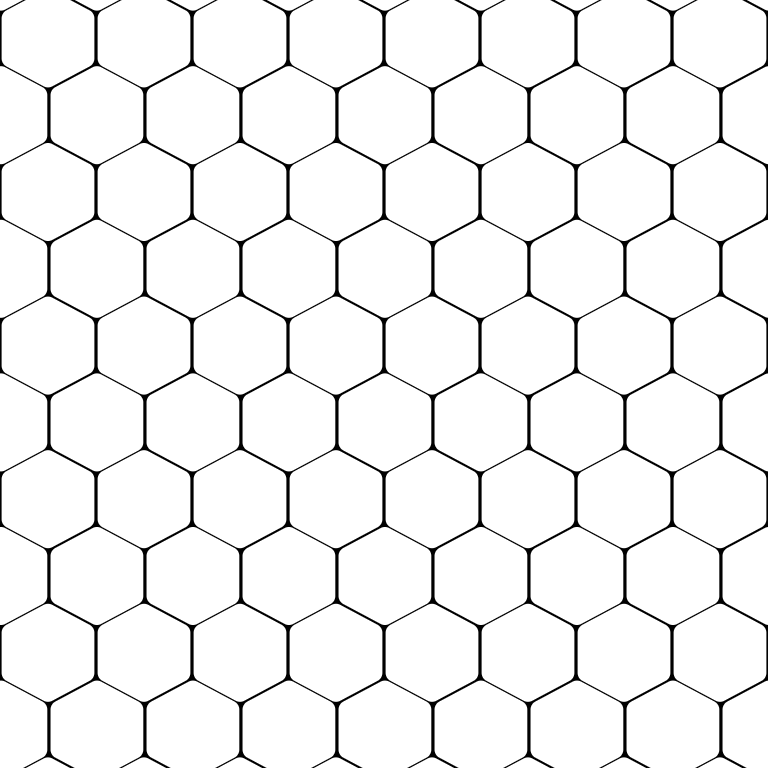
A Shadertoy shader for this pattern:

```glsl
const vec2 REPEATS = vec2(8.0, 5.0);        // hexagons across, row pairs down
const vec2 HALF_GAP = vec2(0.0021, 0.0011); // upright edges, slanted edges
const float CORNER_RADIUS = 0.012;
const float ROW_SHIFT = 0.0012;             // makes slanted lines alternate in weight
const vec3 PAPER = vec3(1.0);
const vec3 INK = vec3(0.005);

float segmentDistance(vec2 p, vec2 a, vec2 b) {
    vec2 ab = b - a;
    float t = clamp(dot(p - a, ab) / dot(ab, ab), 0.0, 1.0);
    return length(p - a - ab * t);
}

// Signed distance to an upright hexagon with rounded corners
float roundedHexagon(vec2 p, vec2 cell, vec2 halfGap, float radius) {
    p = abs(p);
    vec2 normal = normalize(vec2(cell.y / 6.0, cell.x * 0.5));
    float side = cell.x * 0.5 - halfGap.x - radius;
    float slant = normal.y * cell.y / 3.0 - halfGap.y - radius;

    vec2 top = vec2(0.0, slant / normal.y);
    vec2 corner = vec2(side, (slant - normal.x * side) / normal.y);
    float edge = min(segmentDistance(p, top, corner),
                     segmentDistance(p, corner, vec2(side, 0.0)));
    bool inside = max(p.x - side, dot(p, normal) - slant) < 0.0;
    return (inside ? -edge : edge) - radius;
}

// Offset from the nearest cell centre of a wrapped lattice
vec2 latticeOffset(vec2 p, vec2 origin, vec2 cell) {
    return (fract((p - origin) / cell + 0.5) - 0.5) * cell;
}

float honeycomb(vec2 p, vec2 cell) {
    vec2 evenRow = latticeOffset(p, cell * vec2(0.5, 0.75), cell);
    vec2 oddRow = latticeOffset(p, cell * vec2(0.0, 0.25) + vec2(ROW_SHIFT, 0.0), cell);
    return min(roundedHexagon(evenRow, cell, HALF_GAP, CORNER_RADIUS),
               roundedHexagon(oddRow, cell, HALF_GAP, CORNER_RADIUS));
}

void mainImage(out vec4 fragColor, in vec2 fragCoord) {
    vec2 uv = fragCoord / iResolution.xy;
    float pixel = 1.0 / min(iResolution.x, iResolution.y);

    // Ink fills the gaps between hexagons
    float gap = honeycomb(uv, 1.0 / REPEATS);
    float ink = clamp(gap / pixel + 0.5, 0.0, 1.0);
    fragColor = vec4(mix(PAPER, INK, ink), 1.0);
}
```
